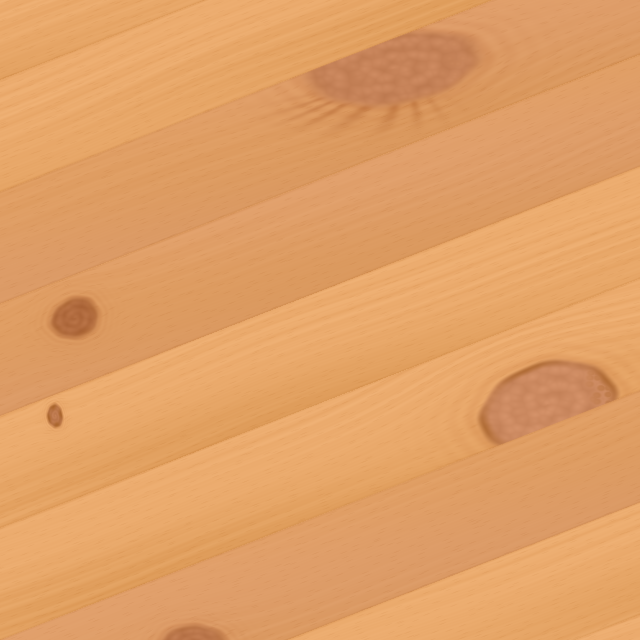
A Shadertoy shader for this texture:

```glsl
// Pine boards laid on a slant: each board has its own tone and soft grain lines.
// Layered sines draw the grain, cellular noise the pores, and warped ellipses
// the knots, which bend the grain and are cut off at the board seams.

const float SLOPE = 0.39;
const float BOARD = 0.175;
const int KNOT_COUNT = 5;

const vec3 LIGHT = vec3(0.925, 0.675, 0.435);
const vec3 ROSY  = vec3(0.872, 0.617, 0.412);
const vec3 AMBER = vec3(0.865, 0.605, 0.345);
const vec3 KNOT_PALE = vec3(0.805, 0.545, 0.385);
const vec3 KNOT_DARK = vec3(0.655, 0.375, 0.195);
const vec3 RIM = vec3(0.66, 0.39, 0.16);

// centre.xy, radii.xy
const vec4 KNOT_SHAPE[KNOT_COUNT] = vec4[](
    vec4(0.615, 0.893, 0.135, 0.054), vec4(0.117, 0.503, 0.037, 0.030),
    vec4(0.086, 0.350, 0.012, 0.018), vec4(0.855, 0.368, 0.110, 0.064),
    vec4(0.300, -0.006, 0.050, 0.028));
// angle, board index, darkness, rim strength
const vec4 KNOT_LOOK[KNOT_COUNT] = vec4[](
    vec4(0.15, 3.0, 0.22, 0.15), vec4(0.40, 2.0, 0.75, 0.30),
    vec4(0.10, 1.0, 0.45, 0.90), vec4(0.28, 0.0, 0.05, 0.75),
    vec4(0.10, -1.0, 0.50, 0.20));

vec2 hash2(vec2 p) {
    vec3 q = fract(p.xyx * vec3(0.1031, 0.1030, 0.0973));
    q += dot(q, q.yzx + 33.33);
    return fract((q.xx + q.yz) * q.zy);
}

// Distance to the nearest scattered point
float cellular(vec2 p) {
    vec2 cell = floor(p);
    float nearest = 1.5;
    for (int j = -1; j <= 1; j++)
    for (int i = -1; i <= 1; i++) {
        vec2 c = cell + vec2(i, j);
        nearest = min(nearest, length(c + hash2(c) - p));
    }
    return nearest;
}

// Position relative to an ellipse, scaled so its edge lies at length 1
vec2 ellipseSpace(vec2 p, vec4 shape, float angle) {
    vec2 r = p - shape.xy;
    float c = cos(angle), s = sin(angle);
    return vec2(c * r.x + s * r.y, c * r.y - s * r.x) / shape.zw;
}

float boardMask(float across, float board) {
    float fromMiddle = abs(across - (board + 0.5) * BOARD);
    return 1.0 - smoothstep(-0.0015, 0.0015, fromMiddle - 0.5 * BOARD);
}

float grain(float across, float along, float seed) {
    float g = across + 0.006 * sin(along * 5.0 + seed) + 0.002 * sin(along * 12.0 + seed * 2.3);
    float wide = sin(g * 255.0 + seed + 2.0 * sin(g * 43.0 + along));
    float fine = sin(g * 590.0 + seed * 3.0 + 1.5 * sin(g * 90.0 + along * 3.0));
    float hair = sin(g * 1150.0 + 2.0 * sin(g * 170.0 + along * 5.0));
    float fade = 0.6 + 0.4 * sin(g * 30.0 + along * 4.0 + seed);
    return fade * (0.6 * wide + 0.4 * fine) + 0.15 * hair;
}

// Board tone: rosy boards stay even, light ones shade to amber downwards
vec3 boardColor(float board, float across, float along, float rosy) {
    float height = across / BOARD - board;
    float drift = 0.5 + 0.5 * sin(along * 4.2 + across * 19.0 + board * 2.0);
    float amber = (1.0 - smoothstep(0.0, 0.75, height)) * (0.35 + 0.6 * drift);
    vec3 light = mix(LIGHT, AMBER, amber * 0.85);
    vec3 dark = mix(ROSY, AMBER, 0.45 * drift) + 0.025 * (height - 0.5);
    return mix(light, dark, rosy);
}

// Dark curved rays spreading below a knot
float rayFan(vec2 q) {
    float r = length(q), a = atan(q.y, q.x);
    float ray = pow(0.5 + 0.5 * sin(a * 27.0 + r * 3.0 + 2.0 * sin(a * 5.0)), 2.0);
    float below = smoothstep(0.1, 0.7, -q.y / r) * smoothstep(0.6, 0.0, q.x / r);
    return ray * below * smoothstep(0.9, 1.1, r) * (1.0 - smoothstep(1.1, 2.1, r));
}

vec3 paintKnot(vec3 col, vec2 p, vec4 shape, vec4 look, float mask) {
    vec2 q = ellipseSpace(p, shape, look.x);
    float a = atan(q.y, q.x);
    float r = length(q) * (1.0 + 0.03 * sin(a * 3.0 + look.y) + 0.015 * sin(a * 8.0));
    float edge = (r - 1.0) * shape.w;
    float soft = mix(0.007, 0.003, look.w);

    // Faint growth rings around the knot
    float halo = exp(-2.6 * max(r - 1.0, 0.0)) * mask;
    float rings = sin(r * 24.0 + 1.5 * sin(a * 2.0));
    col -= halo * (0.035 + 0.022 * rings) * vec3(0.7, 1.0, 0.9);

    // Core with mottling and a broken dark rim
    float mottle = 0.5 - cellular(p * vec2(55.0, 75.0));
    vec3 core = mix(KNOT_PALE, KNOT_DARK, look.z) + 0.05 * mottle;
    core += 0.012 * sin(r * 17.0 + a);
    float broken = 0.65 + 0.35 * sin(a * 4.0 + 1.0);
    float rim = smoothstep(0.010, 0.001, abs(edge + 0.002)) * look.w * broken;
    float spots = smoothstep(0.0, 0.3, mottle) * smoothstep(0.45, 0.9, q.x) * look.w;
    core = mix(core, RIM, max(rim, 0.6 * spots));
    return mix(col, core, (1.0 - smoothstep(-soft, soft, edge)) * mask);
}

void mainImage(out vec4 fragColor, in vec2 fragCoord) {
    vec2 p = fragCoord / iResolution.y;
    float across = p.y - SLOPE * p.x;
    float along = p.x + SLOPE * p.y;
    float board = floor(across / BOARD);
    float rosy = max(boardMask(across, -1.0), max(boardMask(across, 2.0), boardMask(across, 3.0)));

    // Grain bends around the knots of its board
    float bent = across;
    for (int i = 0; i < KNOT_COUNT; i++) {
        vec2 q = ellipseSpace(p, KNOT_SHAPE[i], KNOT_LOOK[i].x);
        float pull = exp(-0.35 * dot(q, q)) * boardMask(across, KNOT_LOOK[i].y);
        bent -= 0.7 * q.y * KNOT_SHAPE[i].w * pull;
    }
    vec3 col = boardColor(board, across, along, rosy);
    col += grain(bent, along, board * 1.7) * mix(1.0, 0.55, rosy) * vec3(0.014, 0.021, 0.026);

    // Short pores and thin seams
    float pore = 1.0 - smoothstep(0.05, 0.22, cellular(vec2(along * 22.0, bent * 150.0)));
    col -= 0.02 * pore * vec3(0.8, 1.0, 1.1);
    float seam = abs(across - BOARD * floor(across / BOARD + 0.5));
    col -= 0.035 * (1.0 - smoothstep(0.0, 0.004, seam)) * vec3(0.8, 1.0, 1.2);

    // Knots, with a ray fan under the largest
    vec2 fan = ellipseSpace(p, KNOT_SHAPE[0], KNOT_LOOK[0].x);
    col -= 0.085 * rayFan(fan) * boardMask(across, KNOT_LOOK[0].y) * vec3(0.8, 1.0, 0.9);
    for (int i = 0; i < KNOT_COUNT; i++)
        col = paintKnot(col, p, KNOT_SHAPE[i], KNOT_LOOK[i], boardMask(across, KNOT_LOOK[i].y));

    fragColor = vec4(clamp(col, 0.0, 1.0), 1.0);
}
```
